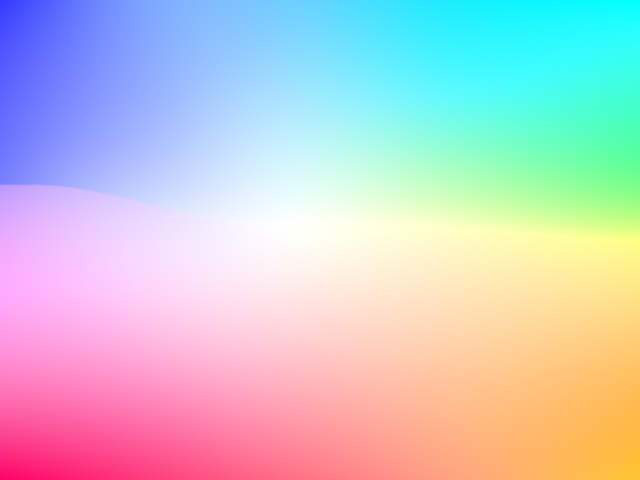
This background is drawn by a Shadertoy shader. Its source:

```glsl
// Smooth curve through five evenly spaced colours, u from 0 to 4
vec3 gradient(float u, vec3 stops[5]) {
    int i = int(clamp(floor(u), 0.0, 3.0));
    float t = u - float(i);
    int before = max(i - 1, 0);
    int after = min(i + 2, 4);
    vec3 slopeA = (stops[i + 1] - stops[before]) / float(i + 1 - before);
    vec3 slopeB = (stops[after] - stops[i]) / float(after - i);
    float ease = t * t * (3.0 - 2.0 * t);
    return mix(stops[i], stops[i + 1], ease)
        + t * (1.0 - t) * ((1.0 - t) * slopeA - t * slopeB);
}

// Cubic through four bands at heights 0, k.x, k.y and 1
vec3 blendBands(float v, vec2 k, vec3 a, vec3 b, vec3 c, vec3 d) {
    vec4 knots = vec4(0.0, k, 1.0);
    vec4 weights = vec4(1);
    for (int i = 0; i < 4; i++)
        for (int j = 0; j < 4; j++)
            if (i != j) weights[i] *= (v - knots[j]) / (knots[i] - knots[j]);
    return clamp(a * weights.x + b * weights.y + c * weights.z + d * weights.w, 0.0, 1.0);
}

// Blue through cyan to green, from the horizon up
vec3 skyColor(float u, float v) {
    vec3 horizon = gradient(u, vec3[5](vec3(0.47, 0.50, 1), vec3(0.80, 0.84, 1),
        vec3(1), vec3(1, 1, 0.76), vec3(1, 1, 0.52)));
    vec3 low = gradient(u, vec3[5](vec3(0.42, 0.45, 1), vec3(0.69, 0.75, 1),
        vec3(0.87, 0.97, 1), vec3(0.71, 1, 0.74), vec3(0.50, 1, 0.53)));
    vec3 high = gradient(u, vec3[5](vec3(0.34, 0.36, 1), vec3(0.56, 0.66, 1),
        vec3(0.64, 0.88, 1), vec3(0.35, 0.98, 1), vec3(0.25, 1, 0.82)));
    vec3 top = gradient(u, vec3[5](vec3(0.20, 0.22, 1), vec3(0.48, 0.63, 1),
        vec3(0.44, 0.80, 1), vec3(0.10, 0.93, 1), vec3(0, 1, 1)));
    return blendBands(v, vec2(0.21, 0.6), horizon, low, high, top);
}

// Violet through pink to orange, from the horizon down
vec3 groundColor(float u, float v) {
    vec3 horizon = gradient(u, vec3[5](vec3(0.72, 0.60, 1), vec3(0.88, 0.82, 1),
        vec3(1), vec3(1, 1, 0.76), vec3(1, 1, 0.52)));
    vec3 high = gradient(u, vec3[5](vec3(1, 0.66, 1), vec3(1, 0.80, 0.96),
        vec3(1, 0.86, 0.88), vec3(1, 0.86, 0.70), vec3(1, 0.83, 0.48)));
    vec3 low = gradient(u, vec3[5](vec3(1, 0.45, 0.72), vec3(1, 0.53, 0.74),
        vec3(1, 0.64, 0.71), vec3(1, 0.74, 0.56), vec3(1, 0.73, 0.30)));
    vec3 bottom = gradient(u, vec3[5](vec3(1, 0, 0.40), vec3(1, 0.22, 0.48),
        vec3(1, 0.42, 0.52), vec3(1, 0.64, 0.50), vec3(1, 0.78, 0.20)));
    return blendBands(v, vec2(0.36, 0.7), horizon, high, low, bottom);
}

void mainImage(out vec4 fragColor, in vec2 fragCoord) {
    vec2 uv = fragCoord / iResolution.xy;

    // The white glow sits on the middle colour stop
    float fromGlow = uv.x - 0.436;
    float u = 2.0 + fromGlow / (fromGlow < 0.0 ? 0.218 : 0.282);

    // Horizon that sinks from left to right
    float horizon = 0.615 - 0.085 * smoothstep(0.05, 0.43, uv.x)
        - 0.03 * smoothstep(0.6, 1.0, uv.x);
    float height = uv.y - horizon;

    vec3 sky = skyColor(u, max(height, 0.0) / (1.0 - horizon));
    vec3 ground = groundColor(u, max(-height, 0.0) / horizon);
    fragColor = vec4(mix(ground, sky, smoothstep(-0.003, 0.003, height)), 1.0);
}
```
